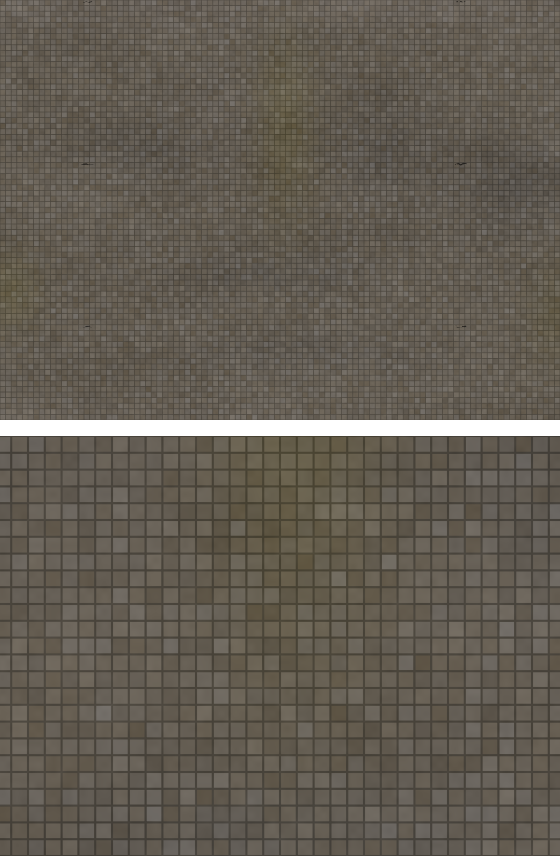
Top, the full canvas; bottom, a detail of the centre.
A Shadertoy shader for this texture:

```glsl
// A worn wall of tiny square mosaic tiles with thin dark grout.
// Each cell of a regular grid gets a hashed shade and tint; broad soft stains,
// layered noise and a few short chips then age the whole surface.

const vec2 TILES = vec2(100.0, 75.0);      // repeats across and down
const float GROUT_WIDTH = 0.125;           // share of one cell
const vec3 TILE_COLOR = vec3(0.406, 0.378, 0.338);
const vec3 GROUT_COLOR = vec3(0.285, 0.265, 0.232);
const vec3 WARM_TINT = vec3(0.012, 0.002, -0.016);
const vec3 OCHRE_STAIN = vec3(0.008, 0.006, -0.035);
const vec3 DARK_STAIN = vec3(-0.040, -0.034, -0.022);
const vec3 PALE_STAIN = vec3(0.026, 0.025, 0.031);
const float SHADE_VARIATION = 0.105;
const float CLOUD_STRENGTH = 0.065;
const float GRAIN_STRENGTH = 0.022;
const vec2 CHIP_ORIGIN = vec2(0.156, 0.222);
const vec2 CHIP_PERIOD = vec2(0.667, 0.387);
const vec2 CHIP_SIZE = vec2(0.010, 0.0016);

float hash(vec2 p) {
    vec3 q = fract(vec3(p.xyx) * 0.1031);
    q += dot(q, q.yzx + 33.33);
    return fract((q.x + q.y) * q.z);
}

float noise(vec2 p) {
    vec2 i = floor(p), f = fract(p);
    f = f * f * (3.0 - 2.0 * f);
    return mix(mix(hash(i), hash(i + vec2(1.0, 0.0)), f.x),
               mix(hash(i + vec2(0.0, 1.0)), hash(i + 1.0), f.x), f.y);
}

float fbm(vec2 p) {
    float sum = 0.0, weight = 0.5;
    for (int i = 0; i < 4; i++) {
        sum += weight * noise(p);
        p = p * 2.03 + 17.1;
        weight *= 0.5;
    }
    return sum / 0.9375;
}

// Soft elliptical patch, 1 at its centre
float blot(vec2 uv, vec2 center, vec2 radius) {
    vec2 d = (uv - center) / radius;
    return exp(-dot(d, d));
}

// Exact pixel coverage of the grid lines along each axis
vec2 lineCoverage(vec2 cell, vec2 pixel) {
    vec2 d = abs(fract(cell + 0.5) - 0.5);
    vec2 halfLine = vec2(0.5 * GROUT_WIDTH);
    vec2 overlap = min(d + 0.5 * pixel, halfLine) - max(d - 0.5 * pixel, -halfLine);
    return clamp(overlap / pixel, 0.0, 1.0);
}

// Broad discolouration of the wall
vec3 stains(vec2 uv) {
    float ochre = blot(uv, vec2(0.51, 0.70), vec2(0.05, 0.22))
                + blot(uv, vec2(0.02, 0.31), vec2(0.05, 0.09))
                + 0.7 * blot(uv, vec2(0.99, 0.25), vec2(0.05, 0.12));
    float dark = blot(uv, vec2(0.92, 0.56), vec2(0.11, 0.11))
               + 0.8 * blot(uv, vec2(0.69, 0.63), vec2(0.09, 0.11))
               + 0.9 * blot(uv, vec2(0.50, 0.35), vec2(0.15, 0.05))
               + 0.6 * blot(uv, vec2(0.25, 0.64), vec2(0.12, 0.07))
               + 0.6 * blot(uv, vec2(0.56, 0.16), vec2(0.20, 0.05));
    float pale = blot(uv, vec2(0.50, 1.00), vec2(0.80, 0.07))
               + 0.5 * blot(uv, vec2(0.40, 0.73), vec2(0.07, 0.10))
               + 0.5 * blot(uv, vec2(0.10, 0.00), vec2(0.40, 0.05));
    return OCHRE_STAIN * ochre + DARK_STAIN * dark + PALE_STAIN * pale;
}

// Short ragged chips on a coarse lattice
float chips(vec2 uv, float pixel) {
    vec2 q = (uv - CHIP_ORIGIN) / CHIP_PERIOD;
    vec2 id = floor(q + 0.5);
    vec2 d = (q - id) * CHIP_PERIOD;
    d.y += 0.003 * (noise(vec2(uv.x * 220.0, id.y)) - 0.5);
    float size = 0.7 + 0.5 * hash(id + 9.0);
    vec2 edge = smoothstep(-vec2(pixel), vec2(pixel), CHIP_SIZE * size - abs(d));
    return edge.x * edge.y * smoothstep(0.2, 0.6, noise(uv * 260.0));
}

void mainImage(out vec4 fragColor, in vec2 fragCoord) {
    vec2 uv = fragCoord / iResolution.xy;
    vec2 cell = uv * TILES;
    vec2 id = floor(cell);

    // Tile shade: sum of two hashes favours the middle tones
    float shade = 0.5 * (hash(id + 3.0) + hash(id + 71.0)) - 0.5;
    float warmth = hash(id + 137.0) - 0.5 - shade;
    vec3 tile = TILE_COLOR + SHADE_VARIATION * shade + WARM_TINT * warmth;

    // Grout between tiles, uneven in strength
    vec2 lines = lineCoverage(cell, TILES / iResolution.xy);
    float grout = 1.0 - (1.0 - lines.x) * (1.0 - lines.y);
    grout *= 0.8 + 0.4 * noise(cell * 0.6 + 40.0);
    vec3 color = mix(tile, GROUT_COLOR, min(grout, 1.0));

    // Wear: clouds drawn out sideways, stains, fine grain and chips
    color += CLOUD_STRENGTH * (fbm(uv * vec2(6.0, 9.0) + 5.0) - 0.5);
    color += stains(uv) + 0.006;
    color += GRAIN_STRENGTH * (noise(cell * 2.3) - 0.5);
    color *= 1.0 - 0.6 * chips(uv, 0.7 / iResolution.y);
    fragColor = vec4(clamp(color, 0.0, 1.0), 1.0);
}
```
